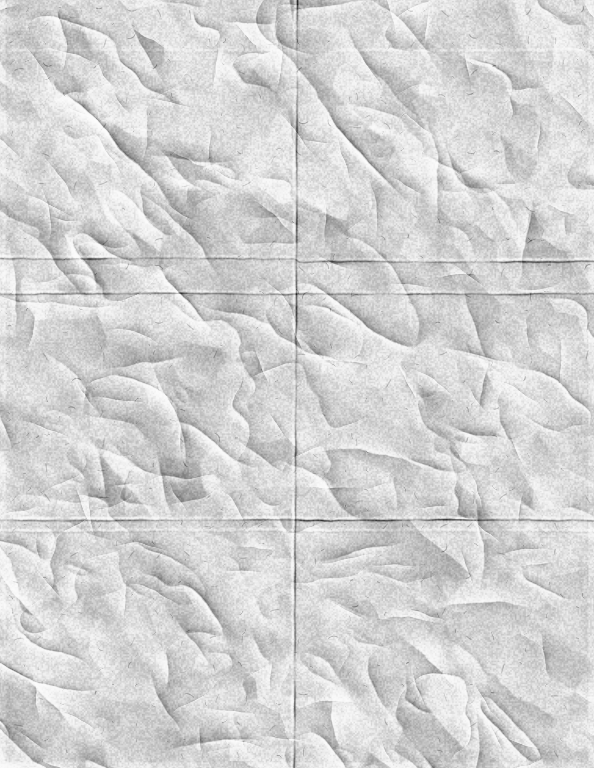
Write a Shadertoy shader that draws this texture.

```glsl
// Crumpled white paper with fold lines, sharp wrinkles, fine grain and short fibres.
const vec2 LIGHT = vec2(-0.72, -0.69);
const float PAPER_TONE = 0.850;

float hash21(vec2 p) {
    vec3 q = fract(vec3(p.xyx) * 0.1031);
    q += dot(q, q.yzx + 33.33);
    return fract((q.x + q.y) * q.z);
}
vec2 hash22(vec2 p) { return vec2(hash21(p + 3.7), hash21(p.yx + 41.3)); }

vec2 rotate(vec2 p, float a) {
    return vec2(cos(a) * p.x + sin(a) * p.y, cos(a) * p.y - sin(a) * p.x);
}
float noise(vec2 p) {
    vec2 i = floor(p), f = fract(p);
    f = f * f * (3.0 - 2.0 * f);
    return mix(mix(hash21(i), hash21(i + vec2(1, 0)), f.x),
               mix(hash21(i + vec2(0, 1)), hash21(i + 1.0), f.x), f.y) - 0.5;
}
float fbm(vec2 p) {
    float sum = 0.0;
    for (float gain = 1.0; gain > 0.1; gain *= 0.5) {
        sum += gain * noise(p);
        p = rotate(p, 0.6) * 2.03 + 7.1;
    }
    return sum;
}

// Slope towards the light of bent facets that meet in creases
float facets(vec2 p, vec2 light, float sharpness) {
    float slope = 0.0, total = 1e-30;
    for (int y = -1; y <= 1; y++)
    for (int x = -1; x <= 1; x++) {
        vec2 cell = floor(p) + vec2(x, y);
        vec2 d = p - cell - hash22(cell);
        float weight = exp(-sharpness * dot(d, d));
        float bend = mix(-0.5, 1.1, hash21(cell + 17.0));
        slope += weight * (bend * dot(d, light) + 0.5 * hash21(cell + 53.0) - 0.25);
        total += weight;
    }
    return slope / total;
}

// Peaked ridges in patches, lit by their slope along the light
float ridge(vec2 p) {
    return exp(-9.0 * abs(noise(p) + 0.35 * noise(p * 2.3 + 5.0)));
}
float ridgeShade(vec2 p, float angle, vec2 scale) {
    vec2 q = rotate(p, angle) * scale, e = 0.0013 * rotate(LIGHT, angle) * scale;
    float patchy = smoothstep(-0.2, 0.25, noise(q * 0.9 + 19.0));
    return patchy * (ridge(q - e) - ridge(q + e)) / (2.0 * length(e));
}

// Scattered pinched wrinkles: a lit flank against a shaded flank
float wrinkles(vec2 p, float density) {
    float shade = 0.0;
    for (int y = -1; y <= 1; y++)
    for (int x = -1; x <= 1; x++) {
        vec2 cell = floor(p) + vec2(x, y), pick = hash22(cell + 91.0);
        float angle = -0.75 + 2.0 * (pick.x - 0.5);
        vec2 q = rotate(p - cell - hash22(cell + 23.0), angle);
        float side = q.y + 0.6 * (pick.y - 0.5) * q.x * q.x;
        float taper = smoothstep(mix(0.35, 0.8, pick.y), 0.0, abs(q.x));
        float edge = smoothstep(-0.012, 0.012, side);
        float lit = 0.8 * exp(-abs(side) / 0.06) * (1.0 - edge);
        float dark = exp(-abs(side) / 0.09) * edge;
        float flip = hash21(cell + 5.0) < 0.75 ? 1.0 : -1.0;
        shade += step(hash21(cell + 77.0), density) * taper * flip * (lit - dark);
    }
    return shade;
}

// One hair-thin curved fibre per chosen cell
float fibres(vec2 p, float density) {
    vec2 cell = floor(p), pick = hash22(cell + 9.0);
    vec2 q = rotate(fract(p) - mix(vec2(0.3), vec2(0.7), pick), 6.2832 * hash21(cell));
    float curve = q.y - mix(-3.0, 3.0, pick.y) * q.x * q.x;
    float reach = mix(0.06, 0.22, pick.x);
    float ink = smoothstep(0.04, 0.0, abs(curve)) * smoothstep(reach, reach * 0.6, abs(q.x));
    return ink * step(hash21(cell + 31.0), density) * mix(0.3, 1.0, pick.y);
}

// Dark groove with a raised bright lip on its negative side
float fold(float d, float groove, float lip) {
    float g = d / 0.0013, l = (d + 0.0032) / 0.002;
    return lip * exp(-l * l) - groove * (exp(-g * g) + 0.15 * exp(-abs(d) / 0.006));
}
float foldLines(vec2 p, float middle) {
    float y = p.y - 0.002 * noise(p * 14.0) - 0.0015 * noise(p * 70.0);
    float x = p.x - middle + 0.004 * (0.8 - p.y) + 0.0015 * noise(p * 50.0);
    float right = smoothstep(-0.004, 0.004, p.x - middle);
    float shade = fold(x, 0.36, 0.14) + fold(0.663 - 0.004 * right - y, 0.32, 0.14);
    shade += fold(0.617 - y, 0.25, 0.09) + fold(0.307 - y, 0.06, 0.10);
    shade += fold(0.3225 - y, mix(0.24, 0.55, right), 0.14) + fold(0.932 - y, 0.03, 0.07);
    return shade * (0.75 + 1.2 * noise(p * 24.0));
}

void mainImage(out vec4 fragColor, in vec2 fragCoord) {
    vec2 p = fragCoord / iResolution.y;
    float width = iResolution.x / iResolution.y;
    vec2 w = p + 0.012 * vec2(fbm(p * 12.0), fbm(p * 12.0 + 37.0));

    // Crumpled relief, from broad facets to small wrinkles
    float sharpness = 45.0 + 30.0 * noise(p * 6.0);
    float relief = 0.08 * facets(rotate(w, 0.2) * vec2(6, 9), rotate(LIGHT, 0.2), sharpness);
    relief += 0.13 * facets(rotate(w, -0.8) * vec2(9, 16) + 20.0, rotate(LIGHT, -0.8), sharpness);
    relief += 0.10 * facets(w * 24.0 + 50.0, LIGHT, sharpness);
    relief += 0.030 * ridgeShade(w, -0.85, vec2(7, 13));
    relief += 0.024 * ridgeShade(w + 3.0, -0.3, vec2(10, 19));
    relief += 0.018 * ridgeShade(w + 8.0, 0.5, vec2(10, 18));
    relief += 0.20 * wrinkles(w * 8.0, 0.7) + 0.16 * wrinkles(w * 15.0 + 30.0, 0.55);
    relief *= relief < 0.0 ? 1.15 : 0.85;

    // Folds, grain, pale margin, fibres
    float tone = PAPER_TONE + relief + foldLines(p, 0.5 * width);
    tone += 0.14 * noise(p * 490.0) + 0.03 * noise(p * 230.0 + 11.0);
    tone += 0.05 * smoothstep(0.009, 0.006, min(min(p.x, width - p.x), p.y));
    tone -= 0.22 * fibres(p * 27.0, 0.55) + 0.2 * fibres(p * 43.0 + 13.0, 0.3);

    // Soft shoulder keeps the lit flanks just below white
    tone = min(tone, 0.9 + 0.09 * (1.0 - exp(-max(tone - 0.9, 0.0) / 0.09)));
    fragColor = vec4(vec3(clamp(tone, 0.05, 1.0)), 1.0);
}
```
